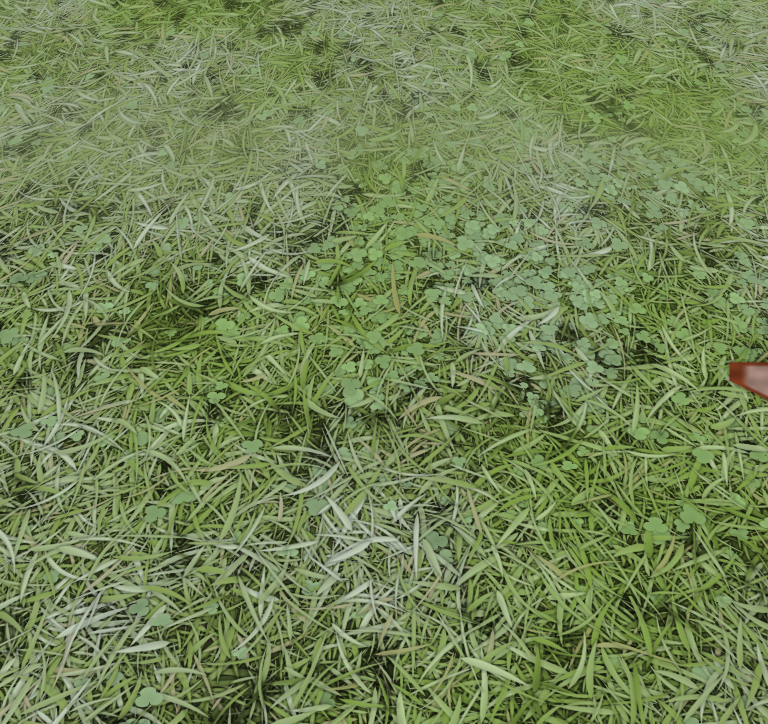
A WebGL 1 fragment shader for this texture:

```glsl
precision highp float;
// A rough lawn seen at a slant: layers of bent grass blades and clover are
// scattered on jittered grids, in a log-warped ground space that shrinks them
// with distance. Upper layers are larger, paler and cast soft shadows.
uniform vec2 u_resolution;

#define HORIZON 1.44      // height at which the ground would vanish
#define LAYERS 22         // scattered layers, bottom to top
#define CELL_MIN 0.038    // grid cell of the lowest layer
#define CELL_MAX 0.062    // grid cell of the top layer
#define SOFTNESS 0.0014   // edge blur in canvas widths
#define SHADOW 0.22       // darkness beside each blade
#define CLOVER 0.50       // clover share inside its patches
#define PATCHES 0.55      // tone change between pale and lush patches
#define HOLLOWS 0.42      // darkness of the gaps between tufts
#define HAZE 0.34         // flattening of the far lawn
#define LIFT 0.28         // brightening of the middle tones

const vec3 SOIL = vec3(0.17, 0.19, 0.11);
const vec3 DEEP = vec3(0.30, 0.37, 0.17);
const vec3 GREEN = vec3(0.44, 0.53, 0.27);
const vec3 SAGE = vec3(0.53, 0.61, 0.42);
const vec3 PALE = vec3(0.64, 0.70, 0.59);
const vec3 STRAW = vec3(0.57, 0.55, 0.42);
const vec3 LEAFLET = vec3(0.49, 0.60, 0.42);
const vec3 FAR = vec3(0.46, 0.52, 0.36);

vec4 hash4(vec3 p) {
  vec4 h = fract(p.xyzx * vec4(0.1031, 0.1030, 0.0973, 0.1099));
  h += dot(h, h.wzxy + 33.33);
  return fract((h.xxyz + h.yzzw) * h.zywx);
}

float corner(vec2 i) { return hash4(vec3(i, 91.0)).x; }
float noise(vec2 p) {
  vec2 i = floor(p), f = fract(p), e = vec2(1, 0);
  f = f * f * (3.0 - 2.0 * f);
  return mix(mix(corner(i), corner(i + e), f.x),
             mix(corner(i + e.yx), corner(i + 1.0), f.x), f.y);
}

vec3 grassColor(float t) {
  vec3 c = mix(DEEP, GREEN, smoothstep(0.0, 0.35, t));
  c = mix(c, SAGE, smoothstep(0.3, 0.68, t));
  return mix(c, PALE, smoothstep(0.65, 1.1, t));
}

// Paints a body of signed distance d with a soft shadow around it
vec3 paint(vec3 under, vec3 body, float d, float blur, float spread) {
  under *= 1.0 - SHADOW * (1.0 - smoothstep(0.0, spread, d));
  return mix(under, body, 1.0 - smoothstep(-blur, blur, d));
}

// One blade: a bent strap narrowing to its tip, lit on one side
vec3 blade(vec3 under, vec2 r, float height, float cell, float tone, float blur,
           vec4 h, vec4 k) {
  float angle = 6.2832 * h.z, flatten = 1.0 - 0.36 * clamp(height, 0.0, 1.5);
  vec2 dir = normalize(vec2(cos(angle), sin(angle) * flatten));
  float u = dot(r, dir), v = dot(r, vec2(-dir.y, dir.x));
  v -= (k.x - 0.5) * 0.6 * u * u / cell;
  float halfLen = cell * mix(0.4, 0.95, h.w), t = u / halfLen;
  float w = cell * mix(0.032, 0.095, k.y * k.y);
  float profile = w * (1.0 - t * t * t * t) * (0.85 - 0.4 * t);
  float d = max(abs(v) - profile, abs(u) - halfLen);
  vec3 c = grassColor(tone + 0.85 * (k.z - 0.5) + 0.12 * t);
  c = mix(c, STRAW, step(0.94, k.w) * 0.7) * (1.0 + 0.08 * clamp(v / w, -1.0, 1.0));
  return paint(under, c, d, blur, cell * 0.10);
}

// Three round leaflets, foreshortened by the slanted view
vec3 clover(vec3 under, vec2 r, float cell, float blur, vec4 h, vec4 k) {
  r.y /= mix(0.55, 0.9, k.x);
  float angle = atan(r.y, r.x + 1e-5) + 6.2832 * h.z, dist = length(r);
  float radius = cell * mix(0.20, 0.36, h.w);
  float d = (dist - radius * (0.4 + 0.6 * sqrt(abs(cos(1.5 * angle))))) * 0.8;
  vec3 c = LEAFLET * mix(0.86, 1.14, k.z) * (0.9 + 0.12 * dist / radius);
  return paint(under, c, d, blur, cell * 0.1);
}

// A fallen leaf at the right edge: brown rim around a dull pale face
vec3 fallenLeaf(vec3 under, vec2 p) {
  vec2 r = p - vec2(0.998, 0.447);
  float d = max(abs(r.y + 0.25 * r.x) - 0.024 - 0.25 * r.x, -r.x - 0.048);
  float face = smoothstep(0.002, 0.007, -d) * smoothstep(-0.035, -0.02, r.x);
  vec3 c = mix(vec3(0.43, 0.20, 0.11), vec3(0.60, 0.49, 0.45), face);
  return paint(under, c * (0.85 + 0.3 * noise(p * 90.0)), d, SOFTNESS, 0.006);
}

void main() {
  vec2 p = gl_FragCoord.xy / u_resolution.x;
  float scale = HORIZON / max(HORIZON - p.y, 0.2), blur = SOFTNESS * scale;
  vec2 q = vec2((p.x - 0.5) * scale, HORIZON * log(scale));
  // Broad patches of pale and lush grass or clover, over mottled soil
  float patchTone = PATCHES * (noise(q * 4.5 + 7.0) - 0.5) + 0.3 * (noise(q * 13.0) - 0.5);
  vec3 color = mix(SOIL, DEEP, 0.8 * noise(q * 45.0));
  float band = (q.y - 0.80) / 0.30;
  float cloverShare = 0.03 + CLOVER * exp(-band * band) * smoothstep(-0.7, 0.3, q.x)
                    * smoothstep(0.15, 0.6, noise(q * 6.0 + 31.0));
  for (int i = 0; i < LAYERS; i++) {
    float layer = float(i), level = layer / float(LAYERS - 1);
    float cell = mix(CELL_MIN, CELL_MAX, level), tone = 0.25 + 0.42 * level + patchTone;
    vec2 g = q / cell + hash4(vec3(layer, 5.0, 17.0)).xy * 9.0 + 40.0;
    for (int y = -1; y <= 1; y++) for (int x = -1; x <= 1; x++) {
      vec2 id = floor(g) + vec2(x, y);
      vec4 h = hash4(vec3(id, layer)), k = hash4(vec3(id.yx, layer + 57.0));
      vec2 r = (g - id - h.xy) * cell;
      if (level > 0.5 && k.w < cloverShare) color = clover(color, r, cell, blur, h, k);
      else color = blade(color, r, q.y - r.y, cell, tone, blur, h, k);
    }
  }
  // Dark hollows between tufts sink the darker blades most
  float hollow = smoothstep(0.52, 0.85, noise(q * 19.0 + 3.0) * 0.7 + noise(q * 41.0) * 0.3);
  color *= 1.0 - HOLLOWS * hollow * mix(1.0, 0.3, smoothstep(0.38, 0.62, color.g));
  // Distance haze, lush colour drift, lifted middle tones and the leaf
  float far = (p.y - 0.76) / 0.09;
  color = mix(color, FAR, HAZE * max(exp(-far * far), 0.4 * smoothstep(0.6, 0.8, p.y)));
  float lush = smoothstep(0.35, 0.75, noise(q * 3.2 + 19.0));
  color *= mix(vec3(1.04, 1.02, 1.08), vec3(0.97, 1.0, 0.85), lush);
  color *= 1.0 + LIFT * smoothstep(0.12, 0.36, color.g) * (1.0 - 0.7 * smoothstep(0.4, 0.64, color.g));
  gl_FragColor = vec4(fallenLeaf(color, p), 1.0);
}
```
